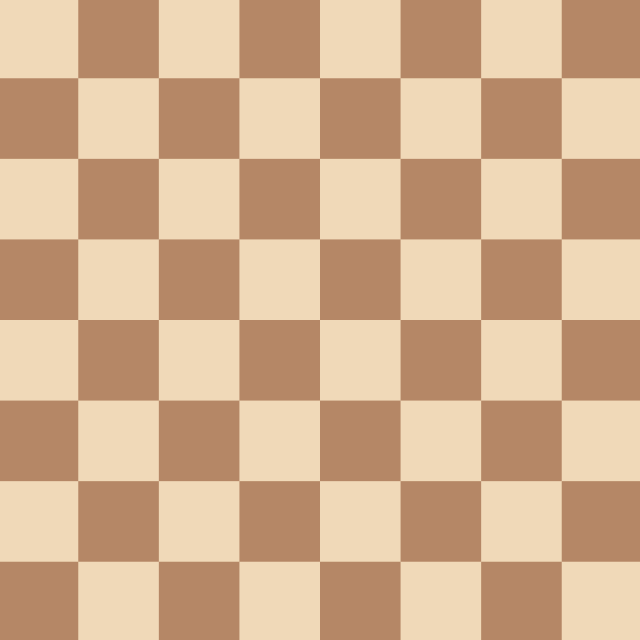
Reproduce this pattern procedurally as a Shadertoy shader.

```glsl
const vec3 LIGHT_COLOR = vec3(0.94, 0.85, 0.72);
const vec3 DARK_COLOR = vec3(0.71, 0.53, 0.40);
const float SQUARE_SIZE = 0.1259;      // side of one square, in canvas units
const vec2 BOARD_CENTER = vec2(0.5);   // a corner shared by four squares
const float EDGE_PIXELS = 1.0;         // width of the smoothed edge

// Signed distance to the nearest grid line, changing sign at every line
vec2 alternatingDistance(vec2 p) {
    vec2 cell = p / SQUARE_SIZE;
    return (abs(mod(cell - 0.5, 2.0) - 1.0) - 0.5) * SQUARE_SIZE;
}

// 1 on dark squares, 0 on light ones, blended across the edges
float checkerMask(vec2 p, float edgeWidth) {
    vec2 side = clamp(2.0 * alternatingDistance(p) / edgeWidth, -1.0, 1.0);
    return 0.5 + 0.5 * side.x * side.y;
}

void mainImage(out vec4 fragColor, in vec2 fragCoord) {
    float canvasSize = min(iResolution.x, iResolution.y);
    vec2 p = (fragCoord - BOARD_CENTER * iResolution.xy) / canvasSize;

    float dark = checkerMask(p, EDGE_PIXELS / canvasSize);
    fragColor = vec4(mix(LIGHT_COLOR, DARK_COLOR, dark), 1.0);
}
```
